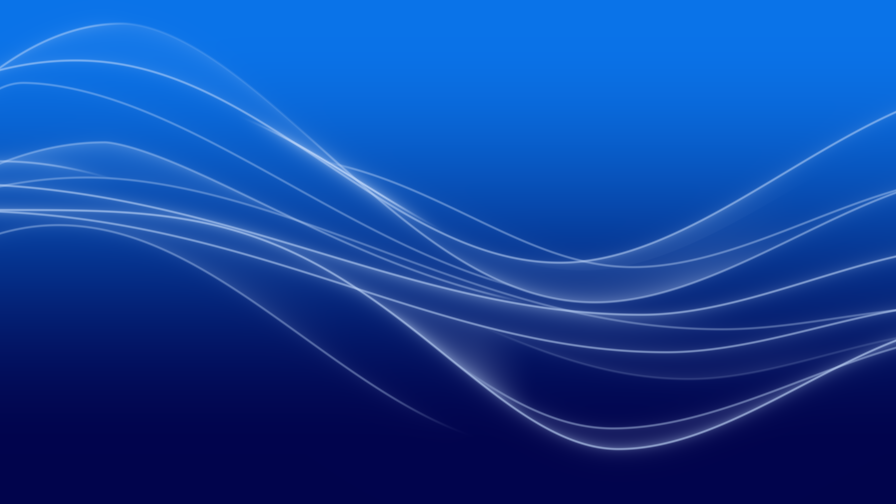
This background is drawn by a WebGL 2 fragment shader. Its source:

```glsl
#version 300 es
precision highp float;

uniform vec2 u_resolution;
out vec4 outColor;

const float PI = 3.14159265;
const vec2 CANVAS = vec2(16.0, 9.0);
const vec3 NAVY = vec3(0.005, 0.015, 0.30);
const vec3 AZURE = vec3(0.04, 0.45, 0.91);
const vec3 SILK = vec3(0.76, 0.85, 0.98);

// Height of a wave from the left edge over a crest and a trough to the right edge
float strand(float x, float left, vec2 crest, vec2 trough, float right, float skew) {
    float fall = clamp((x - crest.x) / (trough.x - crest.x), 0.0, 1.0);
    float ease = 0.5 - 0.5 * cos(PI * pow(fall, skew));
    float rise = max(x - trough.x, 0.0) / (CANVAS.x - trough.x);
    float lead = max(crest.x - x, 0.0) / max(crest.x, 0.01);
    return mix(crest.y, trough.y, ease)
        + (right - trough.y) * rise * rise * (2.0 - rise)
        + (left - crest.y) * lead * lead;
}

// Soft window along x
float span(float x, float from, float to, float soft) {
    return smoothstep(from, from + soft, x) * (1.0 - smoothstep(to - soft, to, x));
}

// Thin bright line with a faint halo, measured across the slope
float thread(vec2 p, float height, float pixel, float halo) {
    float slope = dFdx(height) / pixel;
    float d = abs(p.y - height) * inversesqrt(1.0 + slope * slope);
    float core = 1.0 - smoothstep(0.0, 0.018 + pixel, d);
    return 0.48 * core + halo * exp(-d * 9.0);
}

// Sheer cloth between two strands, brightest along the first
float veil(float y, float bright, float dim, float pixel) {
    float low = min(bright, dim);
    float high = max(bright, dim);
    float inside = smoothstep(low - pixel, low + pixel, y)
        * (1.0 - smoothstep(high - pixel, high + pixel, y));
    float across = abs(y - bright) / max(high - low, 0.05);
    return inside * (0.2 + 0.8 * exp(-3.0 * across));
}

// Translucent layering
vec3 lay(vec3 base, float alpha) {
    return mix(base, SILK, clamp(alpha, 0.0, 0.9));
}

void main() {
    vec2 p = gl_FragCoord.xy / u_resolution * CANVAS;
    float pixel = CANVAS.x / u_resolution.x;
    float x = p.x;

    // Upper strands
    float arch = strand(x, 7.79, vec2(2.19, 8.58), vec2(10.62, 3.60), 5.56, 0.88);
    float swell = strand(x, 7.75, vec2(1.35, 7.92), vec2(10.0, 4.31), 7.0, 1.03);
    float drift = strand(x, 7.42, vec2(0.42, 7.52), vec2(11.25, 3.60), 5.56, 0.9);
    float spur = strand(x, 6.25, vec2(4.17, 6.25), vec2(11.3, 4.23), 5.6, 1.2);
    float flare = strand(x, 7.29, vec2(2.5, 7.29), vec2(10.42, 4.17), 6.6, 1.0);

    // Middle strands
    float fold = strand(x, 6.08, vec2(1.88, 6.46), vec2(11.67, 3.38), 4.42, 0.72);
    float hem = strand(x, 5.67, vec2(1.56, 5.83), vec2(12.9, 3.12), 3.46, 0.93);
    float spine = strand(x, 5.73, vec2(-1.25, 5.73), vec2(11.46, 3.38), 4.42, 1.09);
    float wisp = strand(x, 6.12, vec2(0.0, 6.12), vec2(6.2, 4.8), 4.8, 1.0);

    // Lower strands
    float plunge = strand(x, 5.25, vec2(0.0, 5.25), vec2(11.04, 0.98), 2.92, 1.72);
    float keel = strand(x, 5.25, vec2(-1.25, 5.25), vec2(11.9, 2.71), 3.46, 1.15);
    float tail = strand(x, 4.83, vec2(1.04, 4.98), vec2(9.8, 0.98), 1.0, 1.0);
    float lining = strand(x, 4.83, vec2(3.12, 4.83), vec2(10.94, 1.35), 2.79, 1.12);
    float shade = strand(x, 4.2, vec2(5.2, 4.2), vec2(12.3, 2.23), 2.96, 0.9);

    // Sky gradient
    vec3 color = mix(NAVY, AZURE, smoothstep(0.1, 0.95, p.y / CANVAS.y));

    // Veils
    color = lay(color, 0.13 * veil(p.y, arch, swell, pixel) * span(x, -1.0, 6.5, 1.5));
    color = lay(color, 0.30 * veil(p.y, arch, swell, pixel) * span(x, 6.8, 14.5, 2.5));
    color = lay(color, 0.16 * veil(p.y, swell, flare, pixel) * span(x, 8.0, 15.0, 2.5));
    color = lay(color, 0.20 * veil(p.y, fold, hem, pixel) * span(x, -1.0, 6.5, 2.0));
    color = lay(color, 0.20 * veil(p.y, spine, keel, pixel) * span(x, 4.0, 13.5, 3.0));
    color = lay(color, 0.42 * veil(p.y, plunge, keel, pixel) * span(x, 6.2, 9.6, 1.2));
    color = lay(color, 0.22 * veil(p.y, plunge, lining, pixel) * span(x, 8.5, 18.0, 2.0));
    color = lay(color, 0.12 * veil(p.y, tail, plunge, pixel) * span(x, 0.5, 6.5, 2.5));
    color = lay(color, 0.10 * veil(p.y, shade, keel, pixel) * span(x, 8.0, 15.5, 2.0));

    // Threads
    color = lay(color, thread(p, arch, pixel, 0.12) * mix(0.9, 0.3, span(x, 1.5, 6.2, 1.0)));
    color = lay(color, thread(p, swell, pixel, 0.12));
    color = lay(color, thread(p, drift, pixel, 0.06) * 0.75 * span(x, -1.0, 9.5, 1.0));
    color = lay(color, thread(p, spur, pixel, 0.05) * 0.85 * span(x, 5.6, 18.0, 0.8));
    color = lay(color, thread(p, flare, pixel, 0.4) * span(x, 4.2, 8.0, 1.3));
    color = lay(color, thread(p, fold, pixel, 0.12) * 0.75 * span(x, -1.0, 9.5, 1.0));
    color = lay(color, thread(p, hem, pixel, 0.08) * 0.7);
    color = lay(color, thread(p, spine, pixel, 0.18));
    color = lay(color, thread(p, wisp, pixel, 0.25) * 0.8 * span(x, -1.5, 2.2, 1.4));
    color = lay(color, thread(p, plunge, pixel, 0.22));
    color = lay(color, thread(p, keel, pixel, 0.14));
    color = lay(color, thread(p, tail, pixel, 0.10) * 0.75 * span(x, -2.0, 8.5, 2.0));
    color = lay(color, thread(p, lining, pixel, 0.10) * 0.85 * span(x, 7.8, 18.0, 1.5));
    color = lay(color, thread(p, shade, pixel, 0.10) * 0.3 * span(x, 8.3, 18.0, 1.5));

    outColor = vec4(color, 1.0);
}
```
